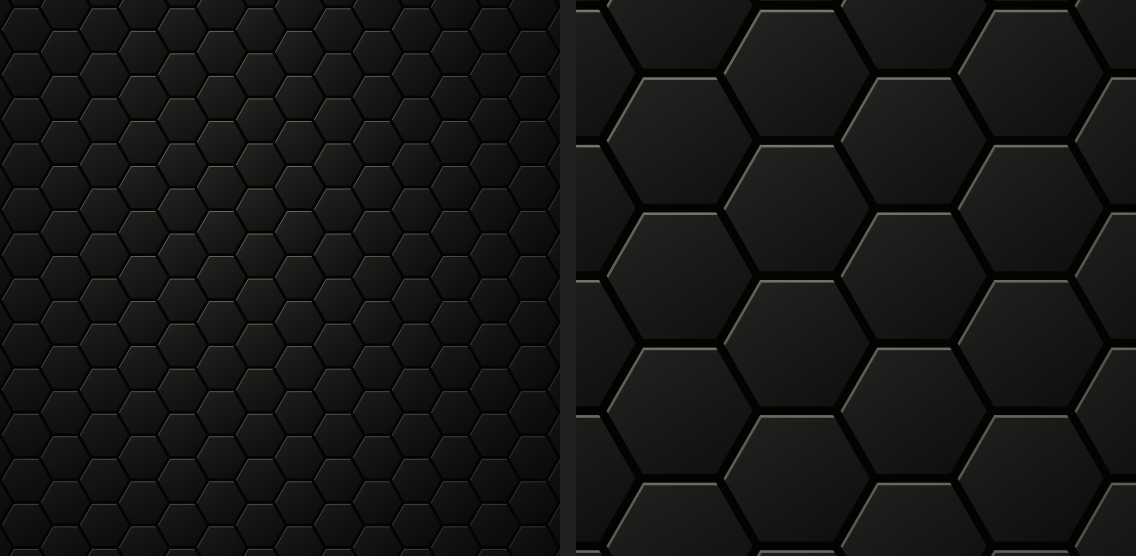
Left, the full canvas; right, a detail of the centre.
This pattern is drawn by a Shadertoy shader. Its source:

```glsl
// Dark flat-topped hexagonal tiles with black grooves, lit rims and a soft glow.
#define ROWS 12.343                   // tile pitches per canvas height
#define ANCHOR vec2(0.047, 0.947)     // centre of one tile, in canvas heights
#define GROOVE 0.032                  // half the groove width, in pitches
#define RIM 0.019                     // width of the lit rim, in pitches
#define GLOW_CENTER vec2(0.41, 0.68)
#define GLOW_FALLOFF vec2(1.9, 1.3)
#define GROOVE_COLOR vec3(0.010, 0.010, 0.009)
#define TILE_DIM vec3(0.043, 0.043, 0.042)
#define TILE_BRIGHT vec3(0.102, 0.102, 0.097)
#define RIM_DIM vec3(0.17, 0.17, 0.165)
#define RIM_BRIGHT vec3(0.46, 0.46, 0.44)
#define SHEEN 0.30                    // diagonal shading across each tile

// Offset from the centre of the nearest hexagon; pitch 1 vertically.
vec2 hexLocal(vec2 p) {
    vec2 period = vec2(sqrt(3.0), 1.0);
    vec2 a = mod(p + 0.5 * period, period) - 0.5 * period;
    vec2 b = mod(p, period) - 0.5 * period;
    return dot(a, a) < dot(b, b) ? a : b;
}

// Distance inward from the cell border.
float hexInset(vec2 q) {
    q = abs(q);
    return 0.5 - max(q.y, dot(q, vec2(0.8660254, 0.5)));
}

float edge(float threshold, float value, float blur) {
    return clamp((value - threshold) / blur + 0.5, 0.0, 1.0);
}

void mainImage(out vec4 fragColor, in vec2 fragCoord) {
    vec2 uv = fragCoord / iResolution.y;
    vec2 q = hexLocal((uv - ANCHOR) * ROWS);
    float pixel = ROWS / iResolution.y;

    // Broad glow, strongest above and left of the middle
    vec2 fromGlow = (uv - GLOW_CENTER) * GLOW_FALLOFF;
    float glow = exp(-dot(fromGlow, fromGlow));

    // Tile face, lighter towards its upper left
    float slope = dot(q, normalize(vec2(-0.7, 1.0)));
    vec3 face = mix(TILE_DIM, TILE_BRIGHT, glow) * (1.0 + SHEEN * slope / 0.5);

    // Thin rim along the top and upper-left sides
    float topInset = 0.5 - q.y;
    float leftInset = 0.5 - dot(q, vec2(-0.8660254, 0.5));
    float litInset = min(topInset, leftInset);
    float rim = 1.0 - edge(GROOVE + RIM, litInset, pixel);
    rim *= topInset < leftInset ? 1.0 : 0.8;
    vec3 color = mix(face, mix(RIM_DIM, RIM_BRIGHT, glow), rim);

    // Groove around the tile
    float tile = edge(GROOVE, hexInset(q), pixel);
    fragColor = vec4(mix(GROOVE_COLOR, color, tile), 1.0);
}
```
